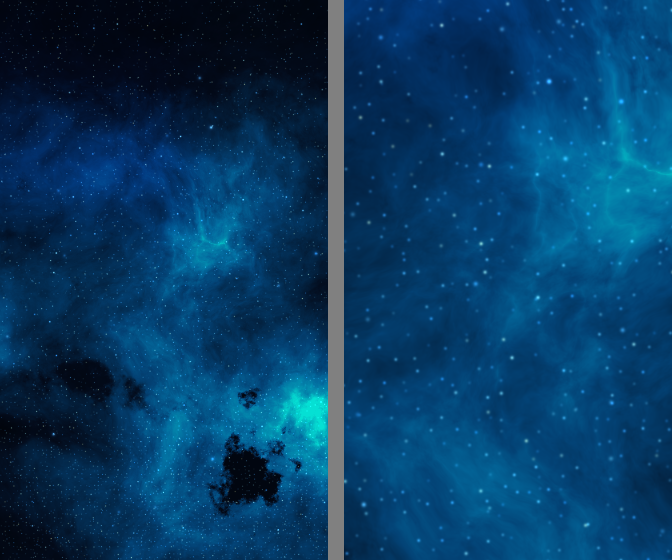
Left: the whole. Right: its middle third, enlarged.
A Shadertoy shader for this texture:

```glsl
// A blue and cyan nebula with dark dust and a scatter of small stars.
// Soft glows and warped noise build a brightness level, a colour ramp
// tints it, and jittered grids of several sizes add the stars.

const vec3 RAMP[7] = vec3[7](
    vec3(0.00, 0.01, 0.03), vec3(0.01, 0.04, 0.10), vec3(0.01, 0.15, 0.28),
    vec3(0.01, 0.26, 0.46), vec3(0.01, 0.42, 0.62), vec3(0.01, 0.58, 0.70),
    vec3(0.02, 0.88, 0.83));
const vec3 BLUE_TINT = vec3(0.9, 0.86, 1.08);
const vec3 STAR_BLUE = vec3(0.20, 0.60, 1.0);
const vec3 STAR_PALE = vec3(0.55, 0.85, 0.85);
const vec3 STAR_WARM = vec3(0.75, 0.75, 0.45);
const float WARP = 0.12;
const float CLOUD_CONTRAST = 2.5;
const float DETAIL_CONTRAST = 2.1;
const float WISP_STRENGTH = 0.9;
const float DUST_RAGGEDNESS = 2.6;

float hash(vec2 p) {
    vec3 q = fract(p.xyx * 0.1031);
    q += dot(q, q.yzx + 33.33);
    return fract((q.x + q.y) * q.z);
}

float noise(vec2 p) {
    vec2 i = floor(p), f = fract(p);
    f = f * f * (3.0 - 2.0 * f);
    return mix(mix(hash(i), hash(i + vec2(1, 0)), f.x),
               mix(hash(i + vec2(0, 1)), hash(i + vec2(1, 1)), f.x), f.y);
}

// Layered noise around 0.5; roughness sets the weight of fine layers
float fbm(vec2 p, float roughness) {
    float sum = 0.0, amp = 1.0, total = 0.0;
    for (int i = 0; i < 6; i++) {
        sum += amp * noise(p);
        total += amp;
        p = mat2(1.6, 1.2, -1.2, 1.6) * p + 17.3;
        amp *= roughness;
    }
    return sum / total;
}

// Soft elliptical spot, turned by an angle
float glow(vec2 p, vec2 center, vec2 radius, float angle) {
    vec2 d = p - center;
    float c = cos(angle), s = sin(angle);
    d = vec2(c * d.x + s * d.y, c * d.y - s * d.x) / radius;
    return exp(-dot(d, d));
}

vec3 ramp(float level) {
    level = clamp(level, 0.0, 5.999);
    int i = int(level);
    return mix(RAMP[i], RAMP[i + 1], fract(level));
}

// Brightness of the gas, in steps of the ramp
float gasLevel(vec2 p, vec2 w) {
    float level = 0.45 + 1.15 * smoothstep(1.0, 0.68, w.y);
    level += 0.75 * glow(w, vec2(0.34, 0.46), vec2(0.20, 0.26), 0.0);
    level += 0.80 * glow(w, vec2(0.25, 0.68), vec2(0.20, 0.06), 0.0);
    level += 1.70 * glow(p, vec2(0.41, 0.61), vec2(0.075, 0.15), -0.55);
    level += 1.50 * glow(w, vec2(0.00, 0.43), vec2(0.05, 0.08), 0.0);
    level += 1.40 * glow(w, vec2(0.46, 0.24), vec2(0.18, 0.19), 0.0);
    level += 3.20 * glow(mix(p, w, 0.6), vec2(0.565, 0.25), vec2(0.085, 0.10), 0.0);
    level += 0.90 * glow(w, vec2(0.26, 0.21), vec2(0.12, 0.08), 0.0);
    level += 0.90 * glow(w, vec2(0.36, 0.07), vec2(0.14, 0.12), 0.0);
    level -= 1.10 * glow(w, vec2(0.00, 0.20), vec2(0.15, 0.04), 0.1);
    level -= 1.00 * glow(w, vec2(0.00, 0.00), vec2(0.18, 0.14), 0.0);
    level -= 0.90 * glow(w, vec2(0.58, 0.48), vec2(0.05, 0.06), 0.0);

    // Clouding, stronger where the gas is bright
    float gain = 0.2 + 0.3 * level;
    level += gain * CLOUD_CONTRAST * (fbm(w * 7.0 + 3.0, 0.55) - 0.5);
    level += gain * DETAIL_CONTRAST * (fbm(w * 24.0 + 8.0, 0.65) - 0.5);

    // Thin bright wisps, gathered in the upper cyan cloud
    float broad = exp(-26.0 * abs(fbm(w * vec2(8.0, 6.0) + 21.0, 0.5) - 0.5));
    float fine = exp(-22.0 * abs(fbm(w * vec2(17.0, 12.0) + 63.0, 0.5) - 0.5));
    float wispArea = 0.25 + 1.0 * glow(p, vec2(0.41, 0.61), vec2(0.08, 0.15), -0.55);
    return level + WISP_STRENGTH * (broad + 0.5 * fine) * wispArea * gain;
}

// Ragged dark dust
float dustMask(vec2 p, vec2 w) {
    float rag = DUST_RAGGEDNESS * (fbm(p * 24.0 + 40.0, 0.62) - 0.5);
    float knot = glow(p, vec2(0.455, 0.155), vec2(0.065, 0.095), -0.3)
               + 0.7 * glow(p, vec2(0.450, 0.29), vec2(0.022, 0.06), -0.2);
    float lane = 0.75 * glow(w, vec2(0.14, 0.315), vec2(0.18, 0.028), -0.12)
               + 0.45 * glow(w, vec2(0.32, 0.78), vec2(0.02, 0.13), 0.15);
    return max(smoothstep(0.45, 0.95, knot + rag * smoothstep(0.0, 0.3, knot)),
               0.75 * smoothstep(0.3, 0.95, lane + rag * 0.6));
}

// One star at most in each cell of a jittered grid
vec3 stars(vec2 p, float cells, float share, float radius, vec3 tintA, vec3 tintB) {
    vec2 id = floor(p * cells);
    vec2 spot = 0.2 + 0.6 * vec2(hash(id + 11.7), hash(id + 57.1));
    float dist = length(fract(p * cells) - spot) / cells;
    float size = max(radius, 0.5 / iResolution.y);
    float power = 0.25 + 0.75 * pow(hash(id + 91.3), 2.0);
    float lit = step(hash(id + 5.9), share) * power * exp(-dist * dist / (size * size));
    return lit * mix(tintA, tintB, hash(id + 73.9));
}

void mainImage(out vec4 fragColor, in vec2 fragCoord) {
    vec2 p = fragCoord / iResolution.y;
    vec2 w = p + WARP * (vec2(fbm(p * 5.0, 0.5), fbm(p * 5.0 + 31.0, 0.5)) - 0.5);

    float level = mix(gasLevel(p, w), 0.45, dustMask(p, w));
    vec3 color = ramp(level);
    float blueArea = smoothstep(0.5, 0.72, p.y) * smoothstep(0.42, 0.25, p.x);
    color *= mix(vec3(1.0), BLUE_TINT, blueArea);

    // Stars, from fine specks to a few blue ones with halos
    float crowd = 0.6 + 0.8 * smoothstep(0.45, 0.0, p.y);
    color += 0.45 * stars(p, 140.0, 0.42 * crowd, 0.0010, STAR_BLUE, STAR_PALE);
    color += 0.65 * stars(p + 3.1, 70.0, 0.34 * crowd, 0.0011, STAR_PALE, STAR_WARM);
    color += 0.90 * stars(p + 7.7, 27.0, 0.25, 0.0014, STAR_PALE, STAR_BLUE);
    color += 0.90 * stars(p + 1.3, 11.0, 0.18, 0.0022, STAR_BLUE, STAR_PALE);
    color += 0.20 * stars(p + 1.3, 11.0, 0.18, 0.0050, STAR_BLUE, STAR_BLUE);
    fragColor = vec4(clamp(color, 0.0, 1.0), 1.0);
}
```
